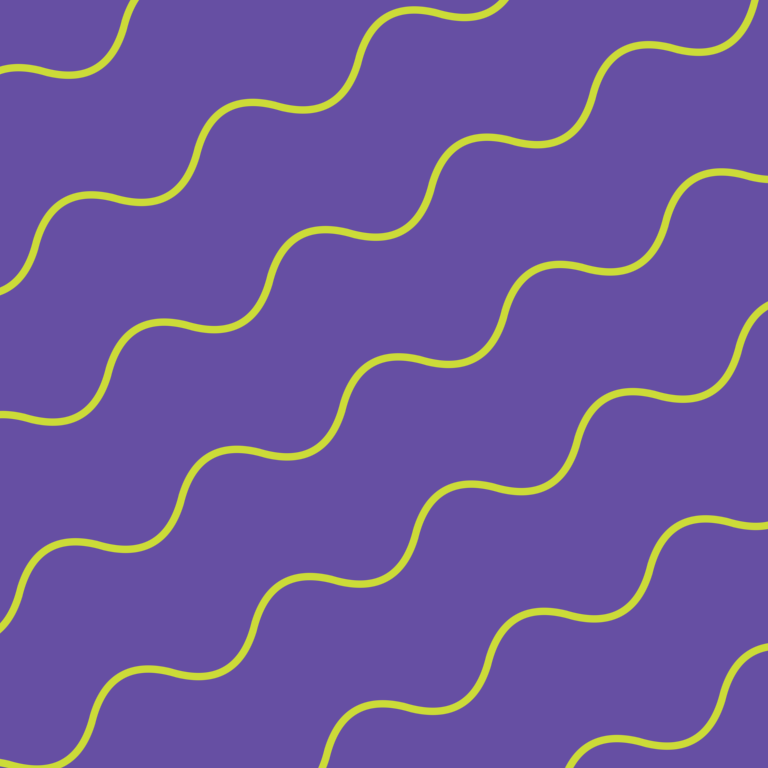
This pattern is drawn by a three.js fragment shader. Its source:

```glsl
// Slanted rows of thin lime wavy lines on a flat violet ground.
varying vec2 vUv;

const vec3 GROUND = vec3(0.40, 0.31, 0.64);
const vec3 LINE = vec3(0.80, 0.86, 0.22);
const float TILT = 0.520;                   // slope of the rows, radians
const vec2 ANCHOR = vec2(0.6566, 0.5906);   // a rising mid-point of one wave
const float PERIOD = 0.2423;                // wave length along a row
const float SPACING = 0.1909;               // distance between rows
const float AMPLITUDE = 0.0304;
const float LINE_WIDTH = 0.0096;
const float SOFTNESS = 0.0011;              // half width of the edge blend

// Chain of alternating parabolic arcs: height in x, slope in y.
vec2 arcWave(float along) {
  float phase = fract(along / PERIOD);
  float side = phase < 0.5 ? 1.0 : -1.0;
  float t = fract(2.0 * phase);
  float height = 4.0 * AMPLITUDE * t * (1.0 - t);
  float slope = 8.0 * AMPLITUDE / PERIOD * (1.0 - 2.0 * t);
  return side * vec2(height, slope);
}

void main() {
  // Turn the canvas so that the rows run along x.
  vec2 direction = vec2(cos(TILT), sin(TILT));
  vec2 offset = vUv - ANCHOR;
  float along = dot(offset, direction);
  float across = dot(offset, vec2(-direction.y, direction.x));

  // Repeat the rows around their centre lines.
  across = mod(across + 0.5 * SPACING, SPACING) - 0.5 * SPACING;

  // Dividing by the curve's steepness keeps the stroke width even.
  vec2 wave = arcWave(along);
  float dist = abs(across - wave.x) / sqrt(1.0 + wave.y * wave.y);
  float stroke = 1.0 - smoothstep(-SOFTNESS, SOFTNESS, dist - 0.5 * LINE_WIDTH);

  gl_FragColor = vec4(mix(GROUND, LINE, stroke), 1.0);
}
```
